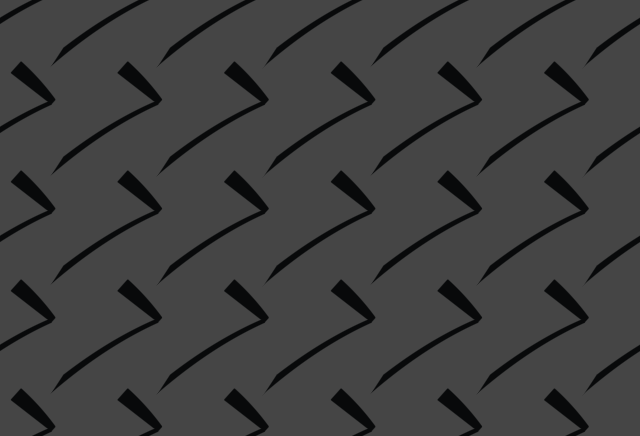
Write a Shadertoy shader that draws this pattern.

```glsl
// Tileable rows of dark hooked ticks: a thick wedge joined to a long thin curved tail, on grey.

#define REPEATS vec2(6.0, 4.0)          // ticks across and down
#define CORNER vec2(0.484, 0.069)       // where the strokes meet, within a cell
#define WEDGE_TOP vec2(-0.336, 0.323)   // lengths are in cell widths from the corner
#define WEDGE_TIP vec2(0.023, 0.0)
#define WEDGE_HALF 0.074                // half width of the wedge at its top
#define TAIL_SPAN 0.93                  // horizontal reach of the tail
#define TAIL_BEND vec2(0.406, 0.174)    // linear and quadratic drop of the tail
#define TAIL_HALF vec2(0.020, 0.030)    // half width at the corner and at the end
#define ROUNDING 0.010
#define GROUND vec3(0.270)
#define INK vec3(0.030, 0.036, 0.040)

// Wedge that narrows along its axis, with a bulging outer side.
float wedgeDistance(vec2 p) {
    vec2 span = WEDGE_TIP - WEDGE_TOP;
    float len = length(span);
    vec2 axis = span / len;
    vec2 q = p - WEDGE_TOP;
    float along = dot(q, axis);
    float side = dot(q, vec2(-axis.y, axis.x));
    float t = clamp(along / len, 0.0, 1.0);
    float outer = WEDGE_HALF - 0.051 * t * t;
    float inner = WEDGE_HALF - 0.035 * t;
    vec2 d = vec2(max(-along, along - len), max(side - outer, -side - inner)) + ROUNDING;
    return length(max(d, 0.0)) + min(max(d.x, d.y), 0.0) - ROUNDING;
}

// Parabolic tail, cut off at a slant to leave a pointed end.
float tailDistance(vec2 p) {
    float s = -p.x / TAIL_SPAN;
    float curve = -0.008 - s * (TAIL_BEND.x + TAIL_BEND.y * s);
    float slope = (TAIL_BEND.x + 2.0 * TAIL_BEND.y * s) / TAIL_SPAN;
    float halfWidth = mix(TAIL_HALF.x, TAIL_HALF.y, s);
    float band = abs(p.y - curve) / sqrt(1.0 + slope * slope) - halfWidth;
    float cut = dot(p - vec2(-0.948, -0.607), vec2(-0.837, 0.547));
    return max(band, max(p.x, cut));
}

void mainImage(out vec4 fragColor, in vec2 fragCoord) {
    vec2 cellSize = iResolution.xy / REPEATS;
    vec2 cell = fract(fragCoord / cellSize - CORNER);

    // Each tick reaches beyond its own cell, so visit the neighbours.
    float d = 1.0;
    for (int i = -2; i <= 0; i++) {
        for (int j = -1; j <= 0; j++) {
            vec2 p = (cell + vec2(i, j)) * cellSize / cellSize.x;
            d = min(d, min(wedgeDistance(p), tailDistance(p)));
        }
    }

    float soft = 0.8 / cellSize.x;
    float ink = 1.0 - smoothstep(-soft, soft, d);
    fragColor = vec4(mix(GROUND, INK, ink), 1.0);
}
```
